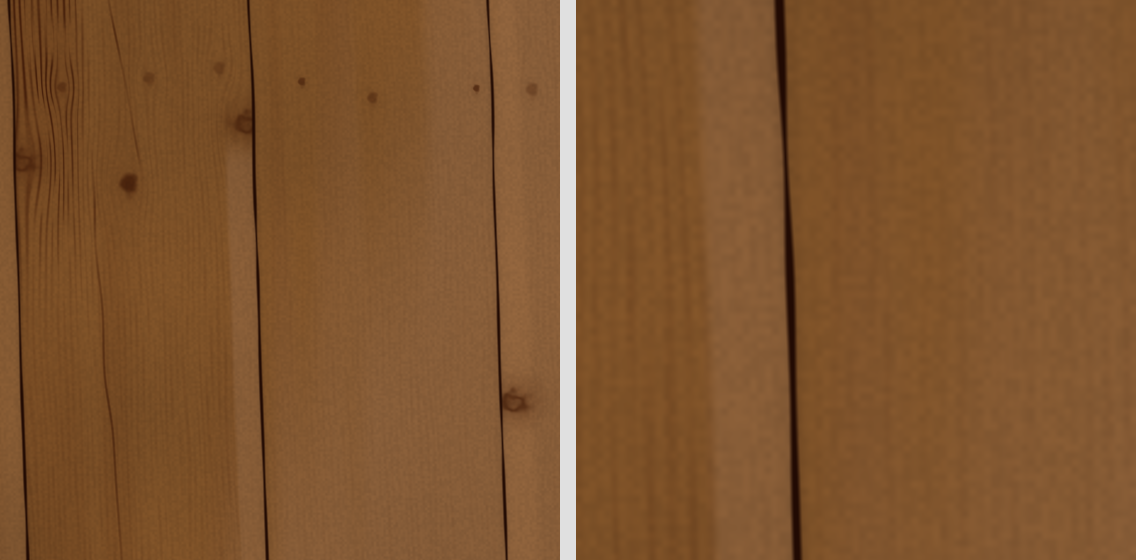
Left: the whole. Right: its middle third, enlarged.
Reproduce this texture procedurally as a Shadertoy shader.

```glsl
const vec3 BASE_WOOD = vec3(0.485, 0.315, 0.153);
const vec3 PALE_WOOD = vec3(0.525, 0.362, 0.220);
const vec3 DEEP_WOOD = vec3(0.42, 0.25, 0.11);
const vec3 KNOT_BROWN = vec3(0.28, 0.13, 0.045);
const vec3 GAP_COLOR = vec3(0.13, 0.04, 0.01);
const float PLANK_WIDTH = 0.4275;
const float FIRST_SEAM = 0.050;
const float SEAM_TILT = 0.033;
const float GAP_HALF_WIDTH = 0.0021;
const float GAP_SOFTNESS = 0.0014;
const float GRAIN_LINES = 95.0;
const float SPECKLE = 0.075;
const int SMALL_KNOTS = 3;
const float KNOT_ROW = 0.845;
const vec2 MAIN_KNOT = vec2(0.204, 0.671);
const float MAIN_KNOT_SIZE = 0.022;
// Edge knots, one per seam: offset from the seam, height
const vec3 EDGE_KNOT_X = vec3(0.012, -0.012, 0.022);
const vec3 EDGE_KNOT_Y = vec3(0.712, 0.780, 0.283);
const float EDGE_KNOT_SIZE = 0.023;

float hash(vec2 p) {
    vec3 q = fract(p.xyx * 0.1031);
    q += dot(q, q.yzx + 33.33);
    return fract((q.x + q.y) * q.z);
}

float noise(vec2 p) {
    vec2 i = floor(p), f = fract(p);
    f = f * f * (3.0 - 2.0 * f);
    return mix(mix(hash(i), hash(i + vec2(1, 0)), f.x),
               mix(hash(i + vec2(0, 1)), hash(i + vec2(1, 1)), f.x), f.y);
}

// Sideways push that makes the grain flow around a knot
float grainBend(vec2 d, float size) {
    vec2 q = d / (size * vec2(1.8, 3.0));
    return -0.75 * d.x * exp(-dot(q, q));
}

// Solid knot with a soft halo
float solidKnot(vec2 d, float size) {
    float r = length(d * vec2(1.2, 0.9)) / size + 0.4 * (noise(d / size * 1.5 + 40.0) - 0.5);
    return 0.8 * (1.0 - smoothstep(0.5, 1.1, r)) + 0.15 * exp(-r * r * 0.5);
}

// Smoky knot with a dark ring around a lighter heart
float ringKnot(vec2 d, float size) {
    float r = length(d * vec2(0.9, 1.2)) / size + 0.7 * (noise(d / size * 2.0 + 70.0) - 0.5);
    float ring = (r - 0.7) / 0.3;
    return 0.45 * exp(-ring * ring) + 0.4 * exp(-r * r * 0.3);
}

void mainImage(out vec4 fragColor, in vec2 fragCoord) {
    vec2 uv = fragCoord / iResolution.xy;
    float pixel = 1.0 / iResolution.y;
    // Board coordinates follow the slightly leaning seams
    vec2 p = vec2(uv.x + SEAM_TILT * uv.y - FIRST_SEAM, uv.y);
    p.x += 0.004 * (noise(vec2(3.5, uv.y * 6.0)) - 0.5);
    float plank = floor(p.x / PLANK_WIDTH);
    float x = p.x - plank * PLANK_WIDTH;
    float across = x / PLANK_WIDTH;
    float first = plank == 0.0 ? 1.0 : 0.0;

    // Knots and the grain they deflect
    float knot = first * solidKnot(p - MAIN_KNOT, MAIN_KNOT_SIZE);
    float bend = first * grainBend(p - MAIN_KNOT, MAIN_KNOT_SIZE);
    for (int i = 0; i < SMALL_KNOTS; i++) {
        vec2 seed = vec2(plank * 7.0 + 31.0, float(i) * 13.0 + 5.0);
        float along = (float(i) + 0.25 + 0.6 * hash(seed)) / float(SMALL_KNOTS);
        vec2 d = vec2(x, p.y) - vec2(along * PLANK_WIDTH, KNOT_ROW + 0.09 * (hash(seed + 3.0) - 0.5));
        float size = mix(0.007, 0.015, hash(seed + 9.0));
        knot = max(knot, solidKnot(d, size) * mix(0.9, 0.4, hash(seed + 9.0)));
        bend += grainBend(d, size);
    }
    for (int i = 0; i < 3; i++) {
        vec2 center = vec2(float(i) * PLANK_WIDTH + EDGE_KNOT_X[i], EDGE_KNOT_Y[i]);
        float here = floor(center.x / PLANK_WIDTH) == plank ? 1.0 : 0.0;
        knot = max(knot, here * ringKnot(p - center, EDGE_KNOT_SIZE));
        bend += here * grainBend(p - center, EDGE_KNOT_SIZE * 1.3);
    }

    // Broad tone: warm on the left, paler to the lower right, with sapwood strips
    float grainX = x + bend + 0.006 * (noise(vec2(x * 9.0, p.y * 3.0) + plank * 11.0) - 0.5);
    float band = noise(vec2(grainX * 24.0 + plank * 19.0, p.y * 0.9 + 2.0));
    float pale = smoothstep(0.46, 0.80, uv.x + 0.25 * (0.45 - uv.y) + 0.30 * (band - 0.5));
    float sap = plank < 0.0 ? 0.7 : first * smoothstep(0.87, 0.90, across) * (1.0 - smoothstep(0.70, 0.77, p.y));
    if (plank == 2.0) sap = 1.0 - smoothstep(0.10, 0.15, across + 0.03 * (band - 0.5));
    vec3 color = mix(BASE_WOOD, PALE_WOOD, max(pale, 0.85 * sap));
    color = mix(color, DEEP_WOOD, 0.35 * smoothstep(0.55, 0.9, band) * (1.0 - max(pale, sap)));
    color *= 1.0 + 0.05 * sap * step(1.0, plank);

    // Fine broken grain, coarse and dark at the upper left
    float coarse = first * (1.0 - smoothstep(0.09, 0.15, x)) * smoothstep(0.40, 0.85, p.y);
    float fibre = noise(vec2(grainX * 190.0 + plank * 53.0, p.y * 14.0));
    float lines = 0.5 + 0.5 * sin(6.2832 * GRAIN_LINES * grainX + 5.0 * noise(vec2(grainX * 30.0, p.y * 5.0)));
    float strength = mix(0.07, 0.17, first) * (1.0 - 0.7 * sap);
    color = mix(color, DEEP_WOOD, 0.6 * coarse);
    color = mix(color, KNOT_BROWN, strength * lines * fibre + 0.9 * coarse * lines * lines * smoothstep(0.1, 0.7, fibre));

    // Two long broken veins, above and below the main knot
    for (int i = 0; i < 2; i++) {
        float upper = float(i);
        float veinX = mix(0.165 - 0.04 * p.y, 0.325 - 0.148 * p.y, upper) + 0.009 * (noise(vec2(upper * 8.0 + 2.0, p.y * 9.0)) - 0.5);
        float reach = mix(1.0 - smoothstep(0.6, 0.78, p.y), smoothstep(0.69, 0.74, p.y), upper);
        float vein = 1.0 - smoothstep(0.0, 0.0022 + pixel, abs(x - veinX));
        color = mix(color, KNOT_BROWN, first * vein * reach * mix(0.15, 0.8, noise(vec2(upper + 5.0, p.y * 16.0))));
    }
    color = mix(color, KNOT_BROWN, clamp(knot, 0.0, 1.0));
    color *= 1.0 + SPECKLE * (noise(uv * 230.0) - 0.5) + 0.08 * (noise(uv * 4.0) - 0.5);

    // Gaps between planks, uneven and soft at the edges
    float seamId = round(p.x / PLANK_WIDTH);
    float seam = abs(p.x - seamId * PLANK_WIDTH);
    float gapWidth = GAP_HALF_WIDTH * mix(0.5, 1.35, noise(vec2(seamId * 9.0 + 20.0, p.y * 14.0)));
    color *= 1.0 - 0.12 * exp(-seam / 0.005);
    float blur = GAP_SOFTNESS + 0.5 * pixel;
    fragColor = vec4(mix(GAP_COLOR, color, smoothstep(gapWidth - blur, gapWidth + blur, seam)), 1.0);
}
```
